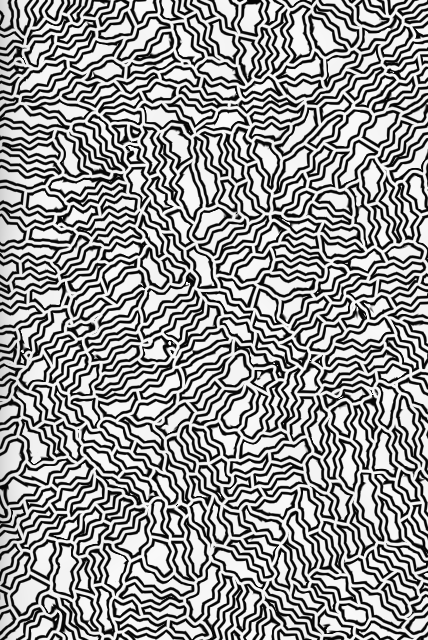
Write a Shadertoy shader that draws this pattern.

```glsl
const float ROWS = 30.0;    // shape widths across the canvas
const float STRETCH = 2.8;  // length of a shape relative to its width

vec2 hash2(vec2 p) {
    vec3 h = fract(p.xyx * vec3(0.1031, 0.1030, 0.0973));
    h += dot(h, h.yzx + 33.33);
    return fract((h.xx + h.yz) * h.zy);
}

// Nearly triangular wave: value and slope
vec2 softTriangle(float x) {
    float s = 0.95 * sin(x);
    return vec2(asin(s), 0.95 * cos(x) / sqrt(1.0 - s * s));
}

vec2 zigzag(float x, vec2 rnd) {
    vec2 fine = softTriangle(x * (4.6 + rnd.x) + 6.3 * rnd.y);
    vec2 broad = softTriangle(x * 2.1 + 6.3 * rnd.x);
    return (0.08 + 0.04 * rnd.y) * vec2(fine.x, fine.y * (4.6 + rnd.x))
         + 0.11 * vec2(broad.x, broad.y * 2.1);
}

// Wavy coordinates whose unit squares are the patches of common direction
vec2 patchSpace(vec2 p) {
    return p / 5.2 + 0.12 * sin(p.yx * 0.6 + vec2(0.0, 2.0))
                   + 0.3 * sin(p.yx * 0.23 + vec2(1.0, 4.0));
}

// One pass over the seeds around p. Each seed yields a squared stretched
// distance with its gradient. Without refine the nearest seed is returned,
// with refine the distance to the border of that seed's cell.
vec3 scanSeeds(vec2 p, vec3 nearest, bool refine) {
    vec2 home = floor(patchSpace(p));
    float border = 1e3;
    for (int k = 0; k < 9; k++) {
        vec2 id = home + vec2(k % 3 - 1, k / 3 - 1);
        vec2 rnd = hash2(id + 71.0);
        float angle = 3.14159 * hash2(id + 19.0).x;
        vec2 along = vec2(cos(angle), sin(angle));
        vec2 across = vec2(-along.y, along.x);

        // Zigzag rows in the direction of this patch
        vec2 q = vec2(dot(p, along), dot(p, across));
        vec2 zig = zigzag(q.x, rnd);
        q.y += zig.x;

        for (int j = -2; j <= 2; j++) {
            float row = floor(q.y) + float(j);
            float shift = hash2(vec2(row, rnd.x * 97.0) + 130.0).x;
            for (int i = -1; i <= 1; i++) {
                float column = floor(q.x / STRETCH - shift) + float(i);
                vec2 jitter = hash2(vec2(column, row) + id * 7.0 + 210.0) - 0.5;
                vec2 seed = vec2((column + shift + 0.5 + 0.4 * jitter.x) * STRETCH,
                                 row + 0.5 + 0.25 * jitter.y);

                // Keep only seeds well inside their own patch
                float seedY = seed.y - zigzag(seed.x, rnd).x;
                vec2 local = patchSpace(along * seed.x + across * seedY) - id - 0.5;
                if (max(abs(local.x), abs(local.y)) > 0.43) continue;

                vec2 d = q - seed;
                vec2 scaled = d / vec2(STRETCH * STRETCH, 1.0);
                vec2 slope = 2.0 * (along * (scaled.x + scaled.y * zig.y) + across * scaled.y);
                vec3 field = vec3(dot(d, scaled), slope);
                if (refine) {
                    float steepness = length(field.yz - nearest.yz);
                    if (steepness > 1e-3)
                        border = min(border, (field.x - nearest.x) / steepness);
                } else if (field.x < nearest.x) {
                    nearest = field;
                }
            }
        }
    }
    return refine ? vec3(border) : nearest;
}

void mainImage(out vec4 fragColor, in vec2 fragCoord) {
    vec2 uv = fragCoord / iResolution.x;
    vec2 p = uv * ROWS;
    vec3 nearest = scanSeeds(p, vec3(1e3, 0.0, 0.0), false);
    float border = scanSeeds(p, nearest, true).x;

    // Closed outline set inside each cell
    float soft = max(0.8 * ROWS / iResolution.x, 0.04);
    float ink = 1.0 - smoothstep(-soft, soft, abs(border - 0.205) - 0.095);

    // Paper, a little darker along the left edge
    float paper = 0.965 - 0.14 * exp(-uv.x * 28.0);
    paper += 0.01 * sin(uv.x * 23.0 + 2.0 * sin(uv.y * 17.0));
    fragColor = vec4(vec3(mix(paper, 0.025, ink)), 1.0);
}
```
